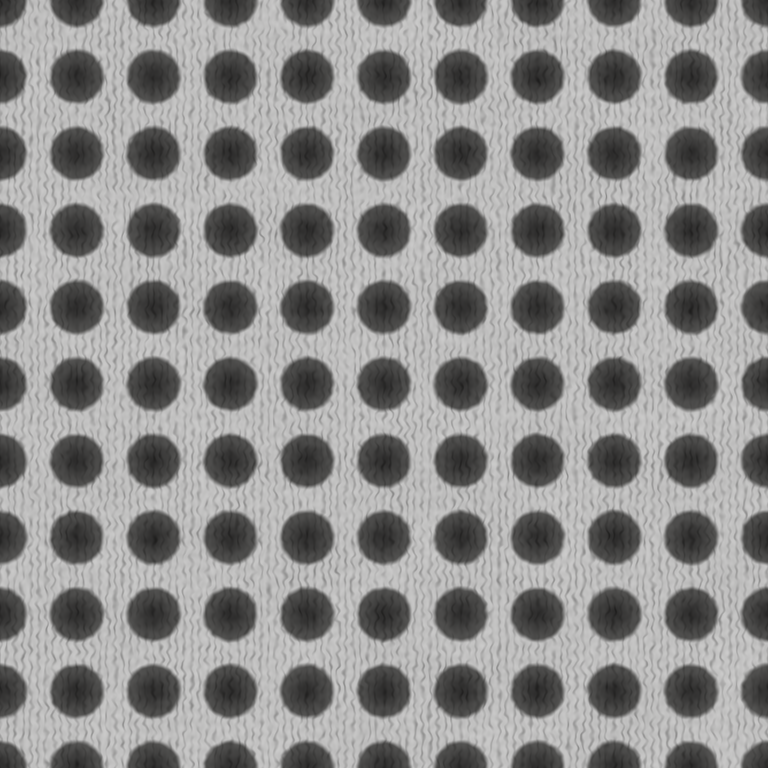
Write a Shadertoy shader that draws this pattern.

```glsl
// Soft charcoal dots in a square grid, printed on pale grey ribbed knit cloth.
#define DOTS 10.0            // dots across and down
#define DOT_RADIUS 0.345     // in grid cells
#define DOT_BLUR 0.038       // half width of the soft edge, in grid cells
#define RIBS 100.0           // knitted ribs across
#define RIB_WOBBLE 0.42      // sideways wander of the grooves, in ribs
#define GROOVE_DEPTH 0.17    // darkening of the grooves on pale cloth
#define INK_GROOVE 0.055     // darkening of the grooves inside the dots
#define GRAIN 0.035          // fine fibre contrast
#define CLOTH vec3(0.762, 0.760, 0.758)
#define INK_RIM vec3(0.315, 0.313, 0.308)
#define INK_CORE vec3(0.185, 0.182, 0.180)

// Integer hash giving a unit gradient for a lattice point.
vec2 latticeGradient(vec2 cell, float seed) {
    uvec3 q = uvec3(cell, seed) * uvec3(1597u, 3812u, 2741u);
    uint h = (q.x ^ (q.y + 977u) ^ q.z) * 747796u + q.x * 31u + q.y * 57u;
    h = (h ^ (h >> 15u)) * 739981u;
    h = (h ^ (h >> 13u)) * 668265u;
    h ^= h >> 16u;
    float angle = float(h & 65535u) / 65536.0 * 6.28319;
    return vec2(cos(angle), sin(angle));
}

// Gradient noise over the unit square, wrapping after a whole number of cells.
float wrappedNoise(vec2 uv, vec2 cells, float seed) {
    vec2 p = uv * cells;
    vec2 i = floor(p), f = fract(p);
    vec2 w = f * f * f * (f * (f * 6.0 - 15.0) + 10.0);
    float corner[4];
    for (int k = 0; k < 4; k++) {
        vec2 o = vec2(k & 1, k >> 1);
        corner[k] = dot(latticeGradient(mod(i + o, cells), seed), f - o);
    }
    return 1.4 * mix(mix(corner[0], corner[1], w.x),
                     mix(corner[2], corner[3], w.x), w.y);
}

// Wandering, broken vertical grooves between the ribs: 0 on a rib, 1 in a groove.
float ribGroove(vec2 uv) {
    float wander = wrappedNoise(uv, vec2(60.0, 96.0), 1.0)
                 + 0.5 * wrappedNoise(uv, vec2(30.0, 40.0), 2.0);
    float x = uv.x * RIBS + RIB_WOBBLE * wander;
    float groove = smoothstep(0.35, 1.0, abs(fract(x) * 2.0 - 1.0));
    float breaks = 0.62 + 0.75 * wrappedNoise(uv, vec2(100.0, 80.0), 3.0)
                 + 0.35 * wrappedNoise(uv, vec2(24.0, 14.0), 4.0);
    return groove * clamp(breaks, 0.08, 1.2);
}

void mainImage(out vec4 fragColor, in vec2 fragCoord) {
    vec2 uv = fragCoord / iResolution.xy;

    // Cloth texture
    float groove = ribGroove(uv);
    float fibre = wrappedNoise(uv, vec2(150.0, 110.0), 5.0);
    float shade = 0.014 * wrappedNoise(uv, vec2(9.0, 12.0), 6.0);

    // Dots centred on the grid corners, with a slightly fuzzy outline
    vec2 cell = fract(uv * DOTS + 0.5) - 0.5;
    float r = length(cell) + 0.012 * wrappedNoise(uv, vec2(100.0), 7.0);
    float blur = max(DOT_BLUR, DOTS / iResolution.y);
    float ink = 1.0 - smoothstep(DOT_RADIUS - blur, DOT_RADIUS + blur, r);

    // Ink deepens towards the middle of each dot
    vec3 inkColour = mix(INK_CORE, INK_RIM, smoothstep(0.0, DOT_RADIUS, r));
    vec3 colour = mix(CLOTH, inkColour, ink);
    colour -= groove * mix(GROOVE_DEPTH, INK_GROOVE, ink);
    colour += (GRAIN * fibre + shade) * mix(1.0, 0.6, ink);

    fragColor = vec4(clamp(colour, 0.0, 1.0), 1.0);
}
```
